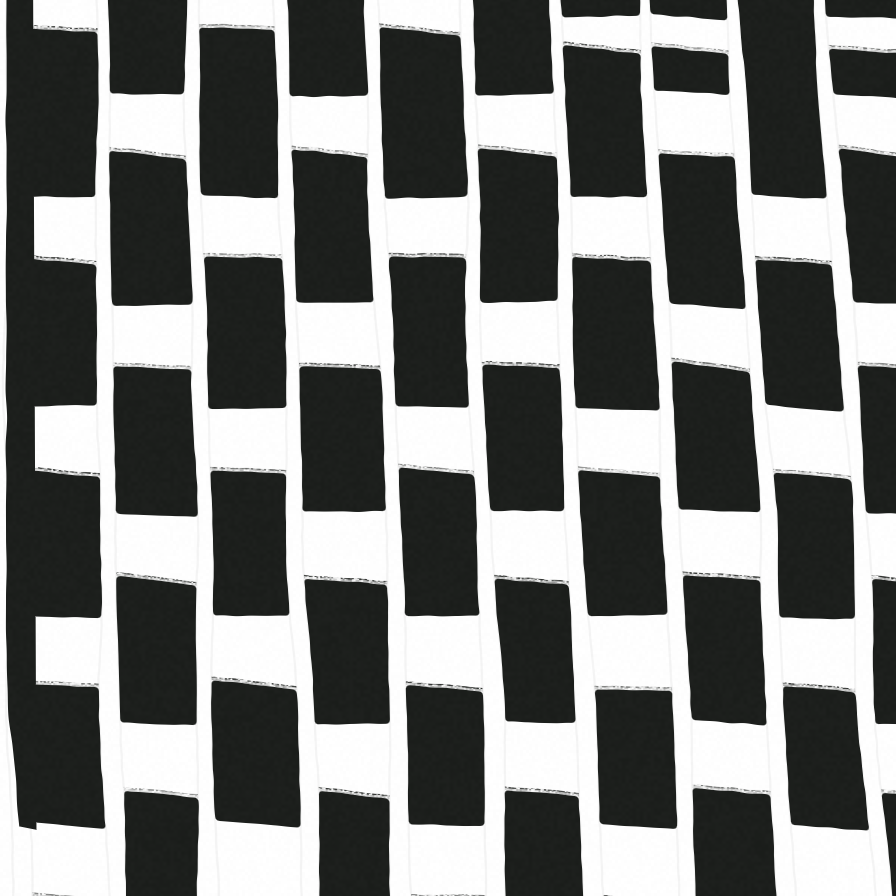
This pattern is drawn by a WebGL 1 fragment shader. Its source:

```glsl
precision highp float;
// Hand-cut black bricks in leaning staggered columns on white paper, with rough grey seams.

uniform vec2 u_resolution;

const vec3 INK = vec3(0.11, 0.12, 0.11);
const vec3 PAPER = vec3(1.0);
const float FIRST_BAR = 0.138;   // depth of the first full bar
const float ROW_STEP = 0.118;    // half of the period within a column
const float HALF_BRICK = 0.0432;

float hash(vec2 p) {
  vec3 q = fract(vec3(p.xyx) * 0.1031);
  q += dot(q, q.yzx + 33.33);
  return fract((q.x + q.y) * q.z);
}

// Hash remapped to -1..1
float jitter(vec2 p) {
  return 2.0 * hash(p + 17.0) - 1.0;
}

// Smooth value noise in -1..1
float noise(vec2 p) {
  vec2 i = floor(p);
  vec2 f = fract(p);
  f = f * f * (3.0 - 2.0 * f);
  float a = mix(jitter(i), jitter(i + vec2(1.0, 0.0)), f.x);
  float b = mix(jitter(i + vec2(0.0, 1.0)), jitter(i + 1.0), f.x);
  return mix(a, b, f.y);
}

float roundMin(float a, float b, float r) {
  float h = max(r - abs(a - b), 0.0) / r;
  return min(a, b) - 0.25 * h * h * r;
}

float coverage(float d, float px) {
  return clamp(d / px + 0.5, 0.0, 1.0);
}

// Distances below the upper edge (x) and above the lower edge (y) of a bar
vec2 barEdges(float depth, float across, float centre, float halfSize, vec2 id) {
  float wave = 0.0008 * noise(vec2(across * 60.0, hash(id) * 90.0));
  float top = centre - halfSize + 0.003 * jitter(id + 3.1);
  float bottom = centre + halfSize + 0.003 * jitter(id + 7.7);
  top += across * (0.03 + 0.06 * jitter(id + 11.3)) + wave;
  bottom += across * (0.07 + 0.06 * jitter(id + 23.9)) - wave;
  return vec2(depth - top, bottom - depth);
}

// Distance inside the column's left and right cuts
float sideDistance(float across, float depth, float column) {
  float left = -HALF_BRICK + 0.003 * noise(vec2(column * 5.3, depth * 9.0));
  float right = HALF_BRICK + 0.003 * noise(vec2(column * 5.3 + 40.0, depth * 9.0));
  float nick = 0.0005 * noise(vec2(column * 9.0, depth * 70.0));
  return min(across - left, right - across) + nick;
}

// Broken grey double line on the lower edge of a bar
float seam(float d, vec2 p, float strength, float px) {
  float band = coverage(d, px) * coverage(0.0042 - d, px);
  float line = 1.0 - smoothstep(0.0004, 0.0014, abs(d - 0.0034));
  float grain = 0.5 + 0.5 * noise(p * vec2(480.0, 600.0));
  return band * strength * (0.45 * grain + 0.5 * line * smoothstep(0.15, 0.7, grain));
}

void main() {
  vec2 uv = gl_FragCoord.xy / u_resolution;
  float px = 1.0 / min(u_resolution.x, u_resolution.y);
  vec2 p = vec2(uv.x, 1.0 - uv.y);   // y is depth from the top
  float depth = p.y;

  // Leaning columns, fanning out with depth
  float x = p.x + 0.005 * noise(p * vec2(9.0, 5.0) + 4.0);
  float pitch = 0.1007 + 0.0061 * depth;
  float origin = 0.0633 + 0.012 * depth;
  float column = floor((x - origin) / pitch + 0.5);
  float across = x - origin - column * pitch;
  float side = sideDistance(across, depth, column);

  // Bars alternate by half a period between neighbouring columns
  float shift = 1.0 - mod(column, 2.0);
  float level = (depth - FIRST_BAR) / ROW_STEP;
  float row = 2.0 * max(floor((level - shift) * 0.5 + 0.5), 0.0) + shift;
  float centre = FIRST_BAR + row * ROW_STEP;
  vec2 bar = barEdges(depth, across, centre, 0.031 + 0.011 * centre, vec2(column, row));

  // Thin top bars: alternate columns at left, a lower broken run at right
  float atRight = step(5.5, column);
  float hasTop = mix(shift, 1.0 - step(abs(column - 8.0), 0.5), atRight);
  vec2 topBar = barEdges(depth, across, mix(0.012, 0.037, atRight), 0.02, vec2(column, 50.0));
  topBar = mix(vec2(-1.0), topBar, hasTop);

  float inBar = max(min(bar.x, bar.y), min(topBar.x, topBar.y));
  float brick = roundMin(side, -inBar, 0.005);
  brick = mix(-1.0, brick, step(-0.5, column));

  // Solid strip that joins the bricks at the left border
  float stripLeft = 0.007 + 0.015 * smoothstep(0.74, 0.95, depth);
  stripLeft += 0.001 * noise(vec2(3.0, depth * 30.0));
  float strip = min(p.x - stripLeft, 0.037 + 0.004 * depth - p.x);
  strip = min(strip, 0.918 + 0.2 * p.x - depth);
  float ink = coverage(max(brick, strip), px);

  // Faint paper overlaps and rough seams
  float wear = 0.5 + 0.5 * hash(vec2(column, row) + 61.0);
  float rough = seam(bar.y, p, wear, px) + seam(topBar.y, p, wear, px);
  rough *= coverage(side, px) * step(-0.5, column);
  float overlap = 0.04 * (1.0 - smoothstep(0.0005, 0.002, abs(side)));
  vec3 paper = PAPER * (1.0 - overlap - 0.008 * hash(floor(p * 300.0)));
  paper = mix(paper, INK, clamp(rough, 0.0, 1.0));
  vec3 black = INK + 0.008 * noise(p * 250.0);
  gl_FragColor = vec4(mix(paper, black, ink), 1.0);
}
```
